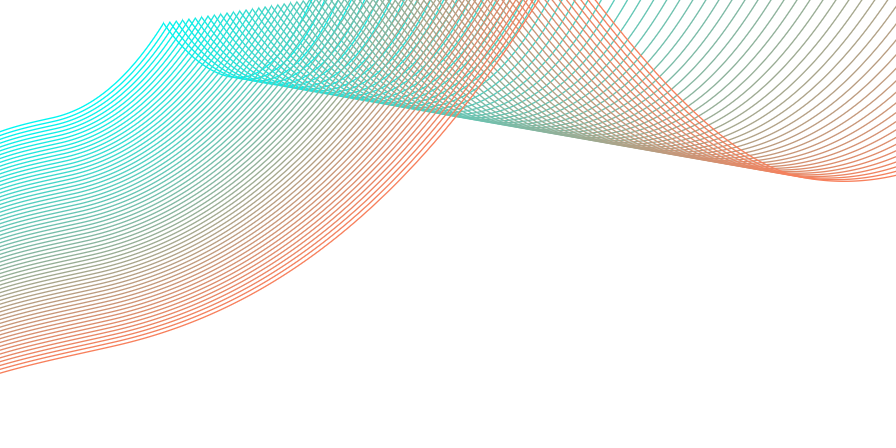
Write a Shadertoy shader that draws this background.

```glsl
// Folded ribbon of fine lines, blending from cyan to coral on white.

// Each knot is (x, y, slope) in canvas heights; FIRST is the cyan end of the
// family of lines and LAST is the coral end.
const vec3 START_FIRST = vec3(0.000, 0.706, 0.36);
const vec3 START_LAST  = vec3(0.000, 0.167, 0.29);
const vec3 BEND_FIRST  = vec3(0.117, 0.737, 0.22);
const vec3 BEND_LAST   = vec3(0.260, 0.229, 0.23);
const vec3 PEAK_FIRST  = vec3(0.365, 0.948, 1.60);
const vec3 PEAK_LAST   = vec3(1.258, 1.091, 1.70);
const vec3 VALLEY_FIRST = vec3(0.516, 0.828, -0.176);
const vec3 VALLEY_LAST  = vec3(1.797, 0.603, -0.176);
const vec3 END_FIRST   = vec3(0.698, 1.005, 2.20);
const vec3 END_LAST    = vec3(2.604, 1.104, 1.40);

// Slope just after the sharp peak
const float FALL_FIRST = -1.40;
const float FALL_LAST  = -1.30;

const int   LINE_COUNT = 64;
const float HALF_WIDTH = 0.0015;
const vec3  PAPER = vec3(1.0);
const vec3  CYAN  = vec3(0.00, 0.96, 0.94);
const vec3  CORAL = vec3(0.97, 0.50, 0.36);

// Cubic through two knots, straight beyond them: returns (height, slope)
vec2 hermite(vec3 a, vec3 b, float x) {
    float span = b.x - a.x;
    float nearX = clamp(x, a.x, b.x);
    float u = (nearX - a.x) / span;
    float rise = b.y - a.y;
    float m0 = a.z * span;
    float m1 = b.z * span;
    float c2 = 3.0 * rise - 2.0 * m0 - m1;
    float c3 = m0 + m1 - 2.0 * rise;
    float slope = (m0 + u * (2.0 * c2 + 3.0 * c3 * u)) / span;
    float height = a.y + u * (m0 + u * (c2 + u * c3));
    return vec2(height + slope * (x - nearX), slope);
}

// One line of the family, t = 0 (cyan) to 1 (coral)
vec2 ribbonLine(float t, float x) {
    vec3 bend = mix(BEND_FIRST, BEND_LAST, t);
    if (x < bend.x) return hermite(mix(START_FIRST, START_LAST, t), bend, x);

    vec3 peak = mix(PEAK_FIRST, PEAK_LAST, t);
    if (x < peak.x) return hermite(bend, peak, x);

    vec3 valley = mix(VALLEY_FIRST, VALLEY_LAST, t);
    peak.z = mix(FALL_FIRST, FALL_LAST, t);
    if (x < valley.x) return hermite(peak, valley, x);

    return hermite(valley, mix(END_FIRST, END_LAST, t), x);
}

// Share of a pixel covered by a stroke at distance d
float strokeCoverage(float d, float pixel) {
    float upper = min(HALF_WIDTH, d + 0.5 * pixel);
    float lower = max(-HALF_WIDTH, d - 0.5 * pixel);
    return clamp((upper - lower) / pixel, 0.0, 1.0);
}

void mainImage(out vec4 fragColor, in vec2 fragCoord) {
    float pixel = 1.0 / iResolution.y;
    vec2 p = fragCoord * pixel;
    vec3 color = PAPER;

    // Layer the lines from cyan to coral
    for (int i = 0; i < LINE_COUNT; i++) {
        float t = float(i) / float(LINE_COUNT - 1);
        vec2 curve = ribbonLine(t, p.x);
        float d = abs(p.y - curve.x) / sqrt(1.0 + curve.y * curve.y);
        color = mix(color, mix(CYAN, CORAL, t), strokeCoverage(d, pixel));
    }
    fragColor = vec4(color, 1.0);
}
```
